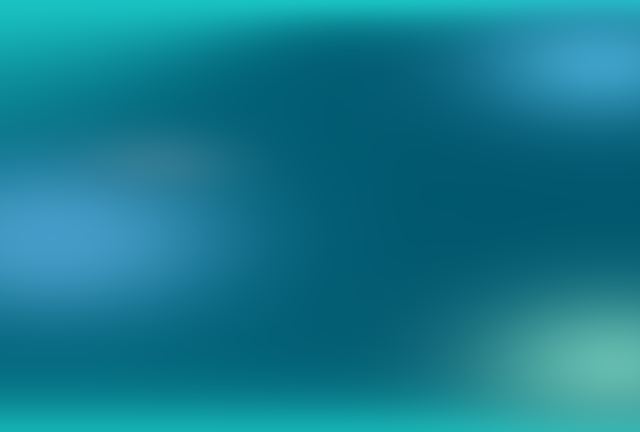
Write a Shadertoy shader that draws this background.

```glsl
// Soft blurred backdrop: a deep teal field with bright bands along the top
// and bottom edges, under wide blue, grey and green elliptical glows.
// Every part is a smooth exponential falloff mixed over the one below.

const vec3 DEEP_LEFT  = vec3(0.010, 0.395, 0.480);
const vec3 DEEP_RIGHT = vec3(0.000, 0.340, 0.430);
const vec3 TOP_TEAL    = vec3(0.100, 0.760, 0.760);
const vec3 BOTTOM_TEAL = vec3(0.080, 0.690, 0.700);
const vec3 LEFT_BLUE   = vec3(0.270, 0.610, 0.780);
const vec3 RIGHT_BLUE  = vec3(0.240, 0.630, 0.780);
const vec3 PALE_GREEN  = vec3(0.390, 0.730, 0.680);
const vec3 SOFT_GREY   = vec3(0.330, 0.530, 0.610);

// Band depths, as fractions of the canvas height
const float TOP_DEPTH_LEFT  = 0.24;
const float TOP_DEPTH_RIGHT = 0.065;
const float BOTTOM_DEPTH    = 0.085;
const float BAND_POWER      = 1.5;

// Glow ellipses: centre.xy, radii.zw, as fractions of the canvas
const vec4 LEFT_GLOW  = vec4(0.08, 0.45, 0.270, 0.180);
const vec4 RIGHT_GLOW = vec4(0.94, 0.856, 0.200, 0.140);
const vec4 GREEN_GLOW = vec4(0.96, 0.154, 0.220, 0.170);
const vec4 GREY_GLOW  = vec4(0.25, 0.625, 0.120, 0.075);
const float GREY_AMOUNT = 0.45;

float band(float edgeDistance, float depth) {
    return exp(-pow(max(edgeDistance, 0.0) / depth, BAND_POWER));
}

// A higher power flattens the core and steepens the rim
float glow(vec2 uv, vec4 ellipse, float power) {
    return exp(-pow(length((uv - ellipse.xy) / ellipse.zw), power));
}

void mainImage(out vec4 fragColor, in vec2 fragCoord) {
    vec2 uv = fragCoord / iResolution.xy;

    // Deep field
    vec3 color = mix(DEEP_LEFT, DEEP_RIGHT, smoothstep(0.1, 0.8, uv.x));

    // Edge bands; the top one thins towards the right
    float topDepth = mix(TOP_DEPTH_LEFT, TOP_DEPTH_RIGHT,
                         smoothstep(-0.15, 0.55, uv.x));
    color = mix(color, TOP_TEAL, band(1.0 - uv.y, topDepth));
    color = mix(color, BOTTOM_TEAL, band(uv.y, BOTTOM_DEPTH));

    // Glows
    color = mix(color, LEFT_BLUE, glow(uv, LEFT_GLOW, 2.4));
    color = mix(color, RIGHT_BLUE, glow(uv, RIGHT_GLOW, 2.0));
    color = mix(color, PALE_GREEN, glow(uv, GREEN_GLOW, 2.0));
    color = mix(color, SOFT_GREY, GREY_AMOUNT * glow(uv, GREY_GLOW, 2.0));

    fragColor = vec4(color, 1.0);
}
```
